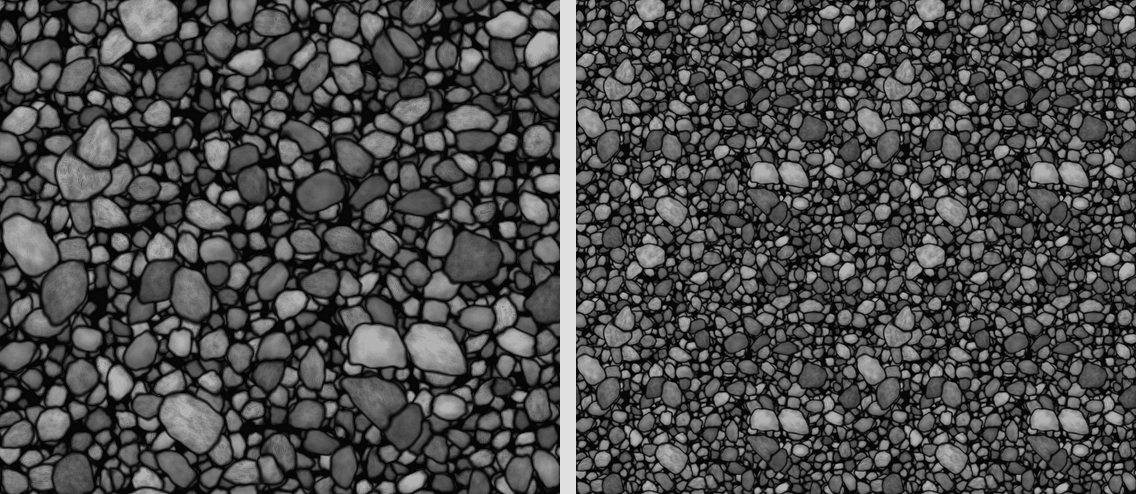
Left: one tile. Right: repeated 2 by 2.
A WebGL 2 fragment shader for this texture:

```glsl
#version 300 es
precision highp float;

uniform vec2 u_resolution;
out vec4 fragColor;

float hash(vec2 p) {
    return fract(sin(dot(p, vec2(127.1, 311.7))) * 43758.5453);
}

// k-th random value of one stone
float trait(vec2 id, float k) {
    return hash(id + k * vec2(0.37, 0.73));
}

float noise(vec2 p) {
    vec2 cell = floor(p), f = fract(p);
    f = f * f * (3.0 - 2.0 * f);
    return mix(mix(hash(cell), hash(cell + vec2(1, 0)), f.x),
               mix(hash(cell + vec2(0, 1)), hash(cell + vec2(1, 1)), f.x), f.y);
}

// Rounded irregular polygon: 0 at the centre, 1 on the outline
float stoneGauge(vec2 q, vec2 id) {
    float sum = 0.0;
    for (float k = 0.0; k < 7.0; k++) {
        float angle = (k + 0.8 * trait(id, k + 10.0)) * 6.2832 / 7.0;
        float reach = mix(0.72, 1.08, trait(id, k + 20.0));
        float t = max(dot(q, vec2(cos(angle), sin(angle))) / reach, 0.0);
        t *= t * t;
        sum += t * t;
    }
    return pow(sum, 1.0 / 6.0);
}

// Mineral grain: soft blotches, speckles and dark pits
float mineral(vec2 w, vec2 id) {
    float rough = mix(0.25, 1.0, trait(id, 7.0));
    float blotch = noise(w * 55.0 + id * 7.0) - 0.5;
    float speckle = noise(w * 130.0 + id * 5.0) - 0.5;
    float grain = noise(w * 270.0 + id * 3.0);
    float pits = smoothstep(0.72, 0.95, grain);
    return 1.0 + 0.28 * blotch + rough * (0.3 * speckle + 0.3 * (grain - 0.5) - 0.3 * pits);
}

// Lays one wrapped layer of stones over what lies below
float layStones(float below, vec2 uv, vec2 grid, float seed, float presence, float tone) {
    vec2 p = uv * grid;
    float near = 9.0, next = 9.0, stoneSize = 1.0;
    vec2 stoneId = vec2(0), local = vec2(0), offset = vec2(0);

    for (float j = -1.0; j <= 1.0; j++)
    for (float i = -1.0; i <= 1.0; i++) {
        vec2 cell = floor(p) + vec2(i, j);
        vec2 id = mod(cell, grid) + seed;
        if (trait(id, 1.0) > presence) continue;

        vec2 centre = cell + 0.5 + 0.7 * (vec2(trait(id, 2.0), trait(id, 3.0)) - 0.5);
        float size = mix(0.4, 0.58, trait(id, 4.0));
        float stretch = mix(1.0, 1.42, trait(id, 5.0));
        float turn = 6.2832 * trait(id, 6.0);
        float c = cos(turn), s = sin(turn);
        vec2 q = mat2(c, s, -s, c) * (p - centre) * vec2(1.0 / stretch, sqrt(stretch)) / size;
        if (dot(q, q) > 6.0) continue;

        float wobble = 0.16 * (noise(q * 3.0 + id * 9.0) - 0.5);
        float d = (stoneGauge(q, id) - 1.0 + wobble) * size;
        if (d < near) {
            next = near;
            near = d;
            stoneId = id;
            stoneSize = size;
            local = q;
            offset = (p - centre) / size;
        } else {
            next = min(next, d);
        }
    }

    // Touching stones are parted by a narrow gap
    float edge = max(near, 0.5 * (near - next) + 0.0015 * grid.x);

    // Contact shadow on the stones underneath
    below *= mix(0.08, 1.0, smoothstep(0.0, 0.0075 * grid.x, edge));

    // Stone surface under soft light from above
    float albedo = mix(0.32, 0.67, trait(stoneId, 8.0)) * tone;
    float rim = mix(0.38, 1.0, smoothstep(0.0, 0.0055 * grid.x, -edge));
    float dome = mix(0.84, 1.04, smoothstep(0.0, 0.35, -edge));
    float light = 1.0 + 0.13 * dot(offset, vec2(-0.3, 0.9));
    float surface = albedo * rim * dome * light * mineral(local * stoneSize / grid.x, stoneId);

    float pixel = grid.x / u_resolution.x;
    return mix(below, min(surface, 0.7), 1.0 - smoothstep(-0.7 * pixel, 0.7 * pixel, edge));
}

void main() {
    vec2 uv = gl_FragCoord.xy / u_resolution;

    // From the buried small stones up to the large ones on top
    float shade = 0.03;
    shade = layStones(shade, uv, vec2(34, 30), 3.0, 1.0, 0.8);
    shade = layStones(shade, uv, vec2(25, 22), 51.0, 0.85, 0.95);
    shade = layStones(shade, uv, vec2(17, 15), 97.0, 0.5, 1.0);
    shade = layStones(shade, uv, vec2(10, 9), 139.0, 0.2, 1.0);

    fragColor = vec4(vec3(max(shade, 0.025)), 1.0);
}
```
